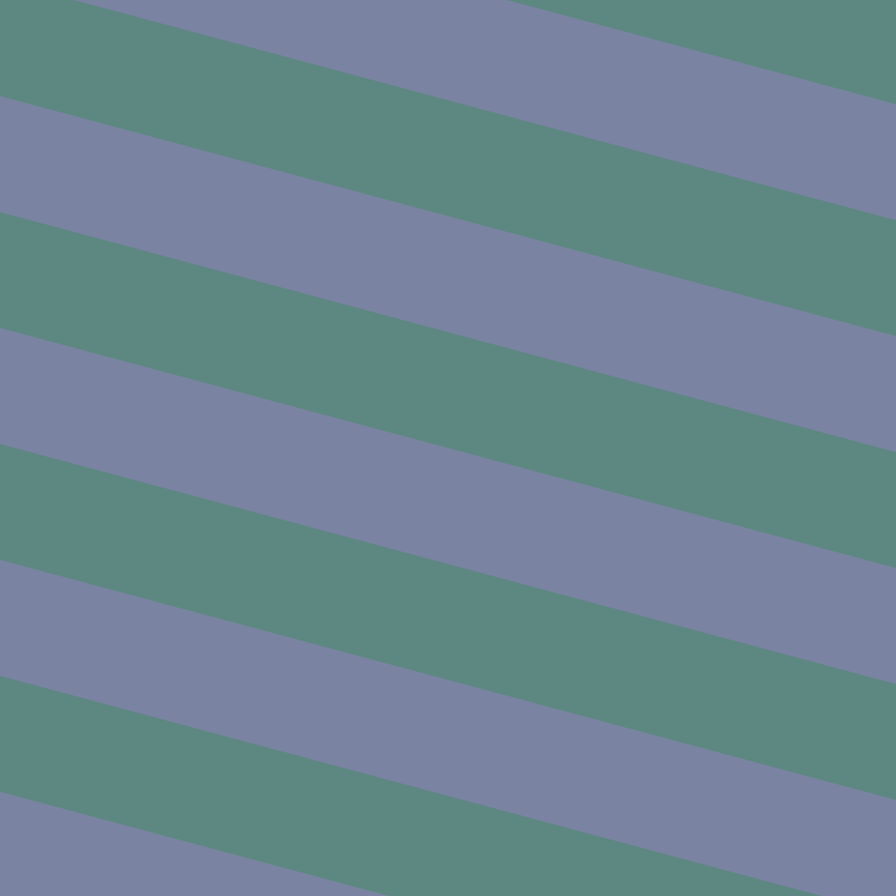
Give the GLSL for this pattern, as a WebGL 2 fragment shader.

```glsl
#version 300 es
precision highp float;

uniform vec2 u_resolution;
out vec4 fragColor;

const vec3 GREEN = vec3(0.365, 0.533, 0.510);
const vec3 PURPLE = vec3(0.484, 0.513, 0.636);
const float STRIPE_PERIOD = 0.25;        // one green and one purple band
const float GREEN_SHARE = 0.5;           // part of the period that is green
const float STRIPE_TILT = radians(15.0); // downward slope to the right

// Signed distance to the nearest band edge, positive inside green.
float greenBand(float across) {
    float halfWidth = 0.5 * GREEN_SHARE;
    float fromMiddle = abs(fract(across / STRIPE_PERIOD - halfWidth + 0.5) - 0.5);
    return (halfWidth - fromMiddle) * STRIPE_PERIOD;
}

void main() {
    float canvasSize = min(u_resolution.x, u_resolution.y);
    vec2 centered = (gl_FragCoord.xy - 0.5 * u_resolution) / canvasSize;

    // Position measured across the stripes
    vec2 stripeNormal = vec2(sin(STRIPE_TILT), cos(STRIPE_TILT));
    float band = greenBand(dot(centered, stripeNormal));

    // Edge smoothed over about one pixel
    float coverage = clamp(band * canvasSize + 0.5, 0.0, 1.0);
    fragColor = vec4(mix(PURPLE, GREEN, coverage), 1.0);
}
```
